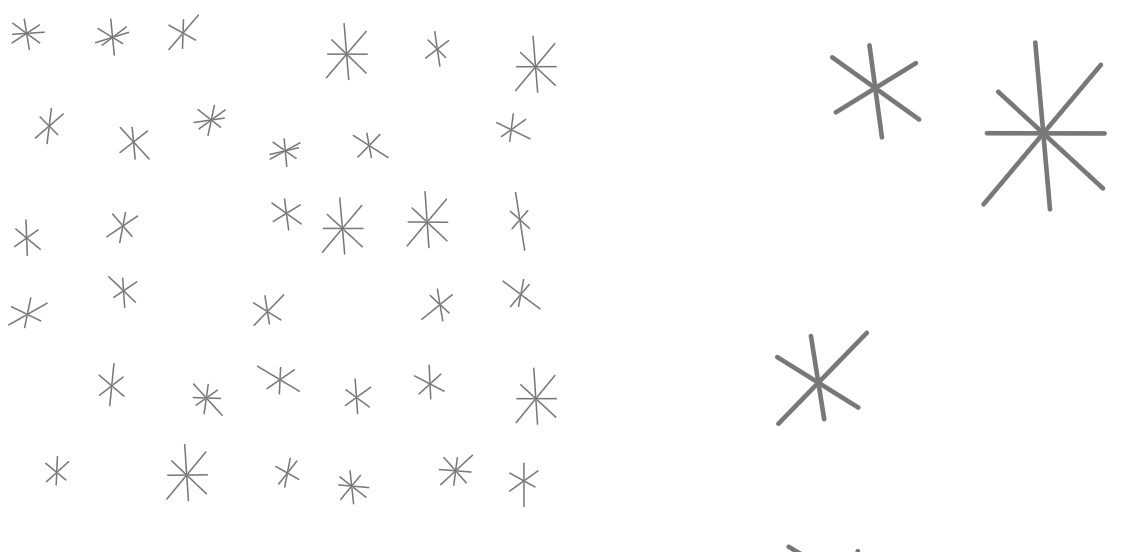
Left: the whole. Right: its middle third, enlarged.
Give the GLSL for this pattern, as a WebGL 2 fragment shader.

```glsl
#version 300 es
precision highp float;
// Thin grey asterisks of three or four strokes, scattered on white.
// Each cell of a jittered grid holds at most one star; every stroke is
// a rounded segment through the centre with two arms of unequal length.

uniform vec2 u_resolution;
out vec4 fragColor;

// Integer hash: four random values in 0..1 for a cell and a salt.
vec4 hash4(ivec2 cell, int salt) {
    uvec4 h = uvec4(cell.x + 17, cell.y + 29, salt + 5, cell.x + 3 * cell.y + 41);
    h = h * 1664525u + 1013904223u;
    for (int i = 0; i < 2; i++) {
        h += h.yzwx * h.wxyz;
        h ^= h >> 16u;
    }
    return vec4(h & 0xffffu) / 65535.0;
}

float segmentDistance(vec2 p, vec2 a, vec2 b) {
    vec2 ab = b - a;
    return length(p - a - ab * clamp(dot(p - a, ab) / dot(ab, ab), 0.0, 1.0));
}

// Distance from p, relative to the star centre, to the nearest stroke.
float starDistance(vec2 p, ivec2 cell) {
    vec4 traits = hash4(cell, 1);
    bool large = traits.x < 0.24;
    int strokes = traits.x < 0.36 ? 4 : 3;
    int longest = int(traits.y * 2.99);
    float nearest = 1.0;

    for (int i = 0; i < strokes; i++) {
        vec4 rnd = hash4(cell, 10 + i);
        float angle;
        vec2 arms;
        if (large) {
            // Large stars are nearly alike: upright, two diagonals, level.
            angle = vec4(1.65, 0.87, -0.76, 0.0)[i] + 0.03 * (rnd.x - 0.5);
            arms = vec2(vec4(0.055, 0.054, 0.049, 0.037)[i],
                        vec4(0.046, 0.056, 0.037, 0.034)[i]);
        } else {
            // Small stars vary, and one of their strokes is stretched.
            angle = vec4(1.57, 0.70, -0.65, 0.1)[i] + 0.42 * (rnd.x - 0.5);
            arms = mix(vec2(0.021), vec2(0.032), rnd.yz);
            if (i == longest) arms *= mix(1.0, 1.8, traits.z);
        }
        vec2 along = vec2(cos(angle), sin(angle));
        nearest = min(nearest, segmentDistance(p, along * arms.x, -along * arms.y));
    }
    return nearest;
}

void main() {
    vec2 p = gl_FragCoord.xy / u_resolution.y;
    float aspect = u_resolution.x / u_resolution.y;

    // Seven columns and six rows above an empty strip at the bottom.
    vec2 gridOrigin = vec2(0.0, 0.06);
    vec2 cellSize = vec2(aspect / 7.0, 0.93 / 6.0);
    ivec2 home = ivec2(floor((p - gridOrigin) / cellSize));

    // Stars may reach over their cell edge, so visit the neighbours too.
    float nearest = 1.0;
    for (int y = -1; y <= 1; y++) {
        for (int x = -1; x <= 1; x++) {
            ivec2 cell = home + ivec2(x, y);
            bool inside = cell.x >= 0 && cell.x < 7 && cell.y >= 0 && cell.y < 6;
            vec4 place = hash4(cell, 0);
            if (!inside || place.z < 0.09) continue;
            vec2 jitter = (place.xy - 0.5) * 0.44;
            vec2 centre = gridOrigin + (vec2(cell) + 0.5 + jitter) * cellSize;
            nearest = min(nearest, starDistance(p - centre, cell));
        }
    }

    // Antialiased ink over white paper.
    float ink = clamp(0.5 + (0.0014 - nearest) * u_resolution.y, 0.0, 1.0);
    fragColor = vec4(mix(vec3(1.0), vec3(0.47), ink), 1.0);
}
```
